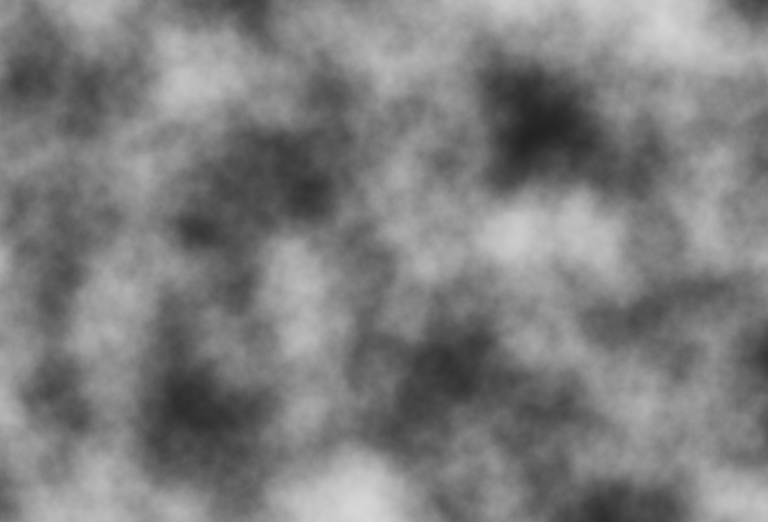
This texture is drawn by a Shadertoy shader. Its source:

```glsl
const float TAU = 6.28319;
const float CELLS_PER_HEIGHT = 3.0;
const int OCTAVES = 7;
const float GAIN = 0.487;
const float MEAN_GREY = 0.492;
const float CONTRAST = 0.71;
const float GREY_REACH = 0.4;

float hash(vec2 p) {
    vec3 q = fract(p.xyx * 0.1031);
    q += dot(q, q.yzx + 33.33);
    return fract((q.x + q.y) * q.z);
}

// Unit gradient of a lattice corner, projected on the offset to it
float cornerSlope(vec2 cell, vec2 offset) {
    float angle = TAU * hash(cell);
    return dot(vec2(cos(angle), sin(angle)), offset);
}

float gradientNoise(vec2 p) {
    vec2 cell = floor(p);
    vec2 f = p - cell;
    vec2 fade = f * f * f * (f * (f * 6.0 - 15.0) + 10.0);
    vec2 e = vec2(1.0, 0.0);
    float bottom = mix(cornerSlope(cell, f),
                       cornerSlope(cell + e.xy, f - e.xy), fade.x);
    float top = mix(cornerSlope(cell + e.yx, f - e.yx),
                    cornerSlope(cell + e.xx, f - e.xx), fade.x);
    return mix(bottom, top, fade.y);
}

// Octaves are turned and shifted so that their lattices do not line up
float cloudNoise(vec2 p, int octaves, float gain) {
    const mat2 turnAndDouble = mat2(1.6, 1.2, -1.2, 1.6);
    float sum = 0.0;
    float amplitude = 1.0;
    for (int i = 0; i < octaves; i++) {
        sum += amplitude * gradientNoise(p);
        p = turnAndDouble * p + vec2(17.3, 9.7);
        amplitude *= gain;
    }
    return sum;
}

// Eases extremes towards a limit so that blacks and whites stay rare
float softLimit(float value, float reach) {
    return reach * tanh(value / reach);
}

void mainImage(out vec4 fragColor, in vec2 fragCoord) {
    vec2 uv = fragCoord / iResolution.y;
    float cloud = cloudNoise(uv * CELLS_PER_HEIGHT + vec2(41.4, 23.6), OCTAVES, GAIN);
    float grey = MEAN_GREY + softLimit(CONTRAST * cloud, GREY_REACH);
    fragColor = vec4(vec3(grey), 1.0);
}
```
